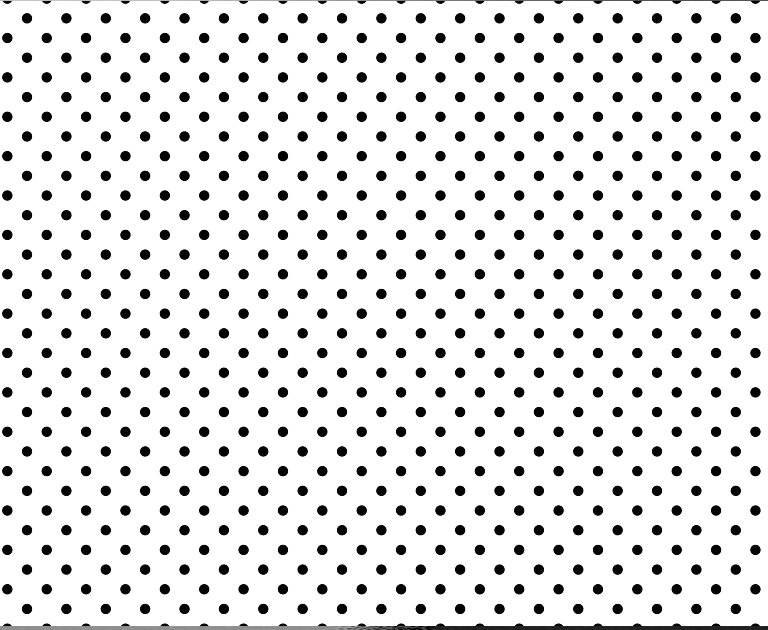
Give the GLSL for this pattern, as a WebGL 2 fragment shader.

```glsl
#version 300 es
precision highp float;
// Black polka dots in a staggered grid on white, with thin worn strips at the top and bottom edges.

#define REPEATS_DOWN 16.0
#define DOT_RADIUS 0.0082
#define GRID_ORIGIN vec2(0.0429, 0.0334)
#define BOTTOM_STRIP 0.0062
#define TOP_STRIP 0.0014
#define WEAR_SCALE vec2(110.0, 420.0)

uniform vec2 u_resolution;
out vec4 outColor;

const vec3 PAPER = vec3(1.0);
const vec3 INK = vec3(0.008);

vec2 hash2(vec2 cell) {
    vec2 h = vec2(dot(cell, vec2(127.1, 311.7)), dot(cell, vec2(269.5, 183.3)));
    return fract(sin(h) * 43758.5);
}

// Cellular noise: distance to the nearest scattered point.
float cellular(vec2 p) {
    vec2 cell = floor(p);
    float nearest = 2.0;
    for (int y = -1; y <= 1; y++) {
        for (int x = -1; x <= 1; x++) {
            vec2 neighbor = cell + vec2(x, y);
            nearest = min(nearest, distance(p, neighbor + hash2(neighbor)));
        }
    }
    return nearest;
}

// Signed distance to two interleaved square grids of dots.
float dotDistance(vec2 p) {
    vec2 q = (p - GRID_ORIGIN) * REPEATS_DOWN;
    vec2 corner = fract(q + 0.5) - 0.5;
    vec2 center = fract(q) - 0.5;
    return min(length(corner), length(center)) / REPEATS_DOWN - DOT_RADIUS;
}

void main() {
    vec2 p = gl_FragCoord.xy / u_resolution.y;
    float across = gl_FragCoord.x / u_resolution.x;
    float halfPixel = 0.5 / u_resolution.y;

    // Dots
    float ink = 1.0 - smoothstep(-halfPixel, halfPixel, dotDistance(p));
    vec3 color = mix(PAPER, INK, ink);

    // Bottom strip: mid gray, a mottled stretch, then near black
    float wear = cellular(p * WEAR_SCALE);
    float mottled = smoothstep(0.43, 0.46, across) * (1.0 - smoothstep(0.54, 0.58, across));
    float bottomGray = mix(0.56, 0.13, smoothstep(0.43, 0.56, across));
    bottomGray += (wear - 0.45) * mix(0.06, 0.6, mottled);
    float bottom = 1.0 - smoothstep(-halfPixel, halfPixel, p.y - BOTTOM_STRIP);
    color = mix(color, vec3(clamp(bottomGray, 0.0, 1.0)), bottom);

    // Top strip: a hairline that darkens to the right
    float topGray = mix(0.76, 0.3, smoothstep(0.1, 0.9, across)) + 0.05 * (wear - 0.45);
    float top = smoothstep(-halfPixel, halfPixel, p.y - 1.0 + TOP_STRIP);
    color = mix(color, vec3(topGray), top);

    outColor = vec4(color, 1.0);
}
```
